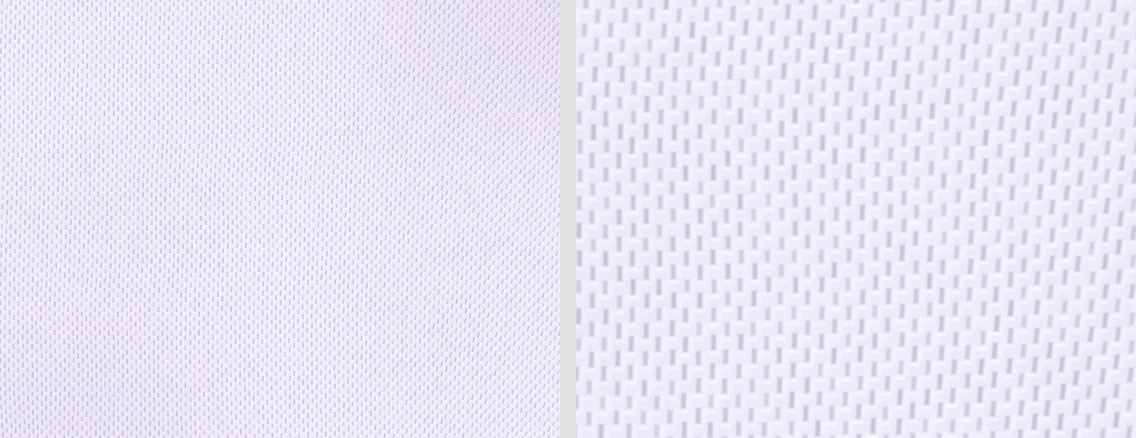
Left: the whole. Right: its middle third, enlarged.
Reproduce this texture procedurally as a Shadertoy shader.

```glsl
const vec2 REPEATS = vec2(62.0, 46.0);       // weave cells across and down
const vec2 GAP_HALF = vec2(0.085, 0.24);     // half size of a dark slot, in cells
const vec2 FLOAT_HALF = vec2(0.20, 0.06);    // half size of a raised thread
const float FLOAT_DROP = 0.37;               // thread distance below its slot
const float SOFTNESS = 0.07;                 // edge blur, in cells
const float JITTER = 0.07;                   // placement wander, in cells
const float EDGE_LEAN = 0.32;                // slot slant at the right side
const float GRAIN = 0.014;
const vec3 CLOTH = vec3(0.935, 0.915, 0.972);
const vec3 GAP = vec3(0.785, 0.765, 0.835);
const vec3 THREAD = vec3(0.972, 0.962, 0.995);
const vec3 VIOLET = vec3(0.965, 0.955, 1.0);

float hash(vec2 p) {
    vec3 q = fract(vec3(p.xyx) * 0.1031);
    q += dot(q, q.yzx + 33.33);
    return fract((q.x + q.y) * q.z);
}

float valueNoise(vec2 p) {
    vec2 i = floor(p), f = fract(p);
    f = f * f * (3.0 - 2.0 * f);
    vec2 e = vec2(0.0, 1.0);
    return mix(mix(hash(i), hash(i + e.yx), f.x),
               mix(hash(i + e.xy), hash(i + e.yy), f.x), f.y);
}

float boxMask(vec2 p, vec2 halfSize, float blur) {
    vec2 d = abs(p) - halfSize;
    float dist = length(max(d, 0.0)) + min(max(d.x, d.y), 0.0);
    return 1.0 - smoothstep(-blur, blur, dist);
}

// Gentle drape of the cloth: rows sag and columns bow
vec2 drape(vec2 uv) {
    float side = smoothstep(0.45, 1.0, uv.x);
    vec2 bend = vec2(0.006 * sin(3.0 * uv.y + 1.0) - 0.018 * side * (uv.y - 0.4),
                     0.010 * sin(4.0 * uv.x + 0.6));
    bend += 0.004 * (valueNoise(uv * 7.0) - 0.5);
    return uv + bend;
}

void mainImage(out vec4 fragColor, in vec2 fragCoord) {
    vec2 uv = fragCoord / iResolution.xy;
    vec2 weave = drape(uv) * REPEATS;
    float blur = max(SOFTNESS, 0.7 * REPEATS.y / iResolution.y);
    float lean = EDGE_LEAN * smoothstep(0.4, 1.0, uv.x);

    // Two lattices, offset by half a cell, form the staggered weave
    float gap = 0.0, thread = 0.0;
    for (int k = 0; k < 2; k++) {
        vec2 grid = weave + 0.5 * float(k);
        vec2 id = floor(grid) + 137.0 * float(k);
        vec2 p = fract(grid) - 0.5;
        float wear = hash(id + 11.0);
        p += JITTER * (vec2(hash(id), hash(id + 53.0)) - 0.5);
        p.x -= lean * p.y;
        vec2 slot = GAP_HALF * vec2(1.0, mix(0.85, 1.15, wear));
        gap = max(gap, boxMask(p, slot, blur) * mix(0.65, 1.0, wear));
        vec2 q = p + vec2(0.0, FLOAT_DROP);
        thread = max(thread, boxMask(q, FLOAT_HALF, blur) * mix(0.6, 1.0, hash(id + 29.0)));
        // Lit flank beside each slot
        thread = max(thread, 0.55 * boxMask(p - vec2(0.22, 0.0), GAP_HALF, blur));
    }
    vec3 color = mix(CLOTH, THREAD, thread);
    color = mix(color, GAP, gap);

    // Broad light, cool corners and fine fibre grain
    float corner = smoothstep(0.45, 0.0, distance(uv, vec2(1.0)))
                 + 0.7 * smoothstep(0.5, 0.0, length(uv - vec2(0.1, 0.0)));
    color *= mix(vec3(1.0), VIOLET, corner);
    color += 0.012 * (valueNoise(uv * 4.0 + 3.0) - 0.5);
    color += GRAIN * (valueNoise(weave * 3.0) - 0.5);
    fragColor = vec4(clamp(color, 0.0, 1.0), 1.0);
}
```
